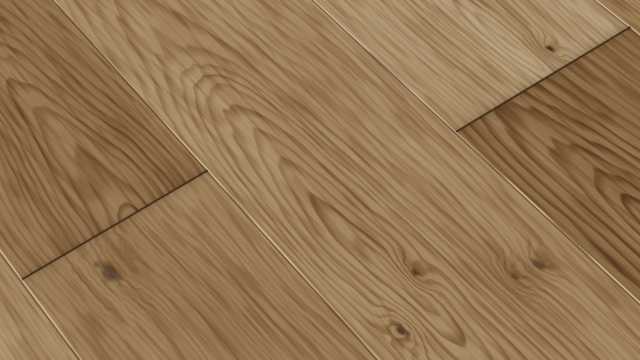
Give the GLSL for this texture, as a Shadertoy shader.

```glsl
// Oak plank floor seen obliquely: a projective map turns the canvas into plank space
// (x counts planks across, y runs along them). Growth rings are warped ellipses around
// a heart point per plank; pores, knots, pale long seams and dark end joints go on top.

const vec3 DARK_OAK  = vec3(0.40, 0.28, 0.16);
const vec3 MID_OAK   = vec3(0.575, 0.43, 0.265);
const vec3 PALE_OAK  = vec3(0.71, 0.62, 0.49);
const vec3 SEAM_PALE = vec3(0.79, 0.71, 0.57);
const vec3 GAP_DARK  = vec3(0.23, 0.15, 0.08);
const vec3 KNOT_DARK = vec3(0.25, 0.18, 0.12);

const float PLANK_LENGTH = 4.0;
const float JOINT_SHIFT  = 0.17;   // drift of the end joints per plank column
const float RING_STRETCH = 4.3;    // how elongated the cathedral figure is
const float SEAM_WIDTH   = 0.0042;
const float JOINT_WIDTH  = 0.0035;

// Per plank: tone, heart across, heart along, boldness of the figure
const vec4 PLANKS[9] = vec4[9](
    vec4(0.80,  1.40, 0.0, 0.25), vec4(0.70, 0.40, 1.0, 0.40),
    vec4(0.53,  0.57, 0.1, 0.60), vec4(0.70, -0.40, 0.8, 0.30),
    vec4(0.77,  0.30, 0.64, 0.65), vec4(0.70, 0.50, 3.0, 0.40),
    vec4(0.91,  0.50, 0.12, 0.25), vec4(0.52, 0.28, 1.0, 1.00),
    vec4(0.68, -0.30, 0.0, 0.30));

// Per knot: position in plank space, radius, darkness
const int KNOT_COUNT = 6;
const vec4 KNOTS[KNOT_COUNT] = vec4[KNOT_COUNT](
    vec4(0.34, 0.13, 0.060, 0.65), vec4(1.38, 0.67, 0.024, 0.75),
    vec4(1.16, 0.80, 0.026, 0.80), vec4(1.81, 0.85, 0.025, 0.65),
    vec4(1.695, 0.845, 0.022, 0.50), vec4(2.64, 0.26, 0.020, 1.00));

float hash(vec2 p) {
    vec3 q = fract(vec3(p.xyx) * 0.1031);
    q += dot(q, q.yzx + 33.33);
    return fract((q.x + q.y) * q.z);
}

float noise(vec2 p) {
    vec2 i = floor(p), f = fract(p);
    f = f * f * (3.0 - 2.0 * f);
    return mix(mix(hash(i), hash(i + vec2(1, 0)), f.x),
               mix(hash(i + vec2(0, 1)), hash(i + vec2(1, 1)), f.x), f.y);
}

// Canvas (height = 1) to plank space
vec2 toPlankSpace(vec2 p) {
    float down = 1.0 - p.y;
    float depth = 0.661 + 0.038 * p.x + 0.1266 * down;
    return vec2(p.x + 0.516 - 0.742 * down, 0.506 * p.x + 0.862 * down - 0.70) / depth;
}

float jointOffset(float column) {
    return mod(column, 2.0) * 0.5 * PLANK_LENGTH + column * JOINT_SHIFT;
}

vec2 plankId(vec2 q) {
    float column = floor(q.x);
    return vec2(column, floor((q.y - jointOffset(column)) / PLANK_LENGTH));
}

// Antialiased line of a given half width
float line(float d, float halfWidth, float pixel) {
    return 1.0 - smoothstep(halfWidth - 0.6 * pixel, halfWidth + 0.6 * pixel, abs(d));
}

void mainImage(out vec4 fragColor, in vec2 fragCoord) {
    vec2 q = toPlankSpace(fragCoord / iResolution.y);
    vec2 pixel = fwidth(q);
    vec2 id = plankId(q);
    vec4 plank = PLANKS[int(clamp(2.0 * id.x + id.y + 3.0, 0.0, 8.0))];
    float bold = plank.w;
    vec2 seed = id * vec2(17.3, 41.7) + 60.0;
    vec2 local = vec2(q.x - id.x, q.y);

    // Knots: dark cores, soft halos, and a push on the surrounding rings
    float core = 0.0, halo = 0.0;
    for (int i = 0; i < KNOT_COUNT; i++) {
        vec4 knot = KNOTS[i];
        float same = 1.0 - step(0.5, distance(plankId(knot.xy), id));
        float d = length((q - knot.xy) * vec2(1.0, 0.85)) / knot.z;
        d += 0.6 * (noise(q * 45.0) - 0.5);
        core = max(core, same * knot.w * (1.0 - smoothstep(0.1, 1.0, d)));
        halo += same * exp(-0.18 * d * d);
    }

    // Growth rings: sharp outer edge fading inward, with uneven strength
    vec2 warp = vec2(noise(local * vec2(3.0, 2.2) + seed),
                     noise(local * vec2(5.0, 3.0) + seed + 9.0)) - 0.5;
    vec2 fromHeart = local - plank.yz + warp * vec2(0.09, 0.28);
    float radius = length(fromHeart / vec2(1.0, RING_STRETCH));
    float rings = radius * mix(40.0, 24.0, bold) + 2.6 * halo
                + 1.1 * noise(vec2(radius * 14.0, seed.x))
                + 0.35 * noise(local * vec2(38.0, 9.0) + seed);
    float phase = fract(rings);
    float ring = smoothstep(0.35, 0.86, phase) * (1.0 - smoothstep(0.86, 1.0, phase));
    ring *= 0.5 + 0.6 * hash(vec2(floor(rings), seed.y));
    ring *= mix(1.0, 0.5, smoothstep(0.14, 0.42, radius));

    // Pores as short dashes along the plank, plus broad streaks
    vec2 poreUv = vec2(local.x + 0.04 * warp.x + 0.03 * halo, local.y);
    float pores = smoothstep(0.45, 0.82, noise(poreUv * vec2(62.0, 7.5) + seed));
    float fibre = noise(poreUv * vec2(120.0, 16.0) + seed + 5.0) - 0.5;
    float streak = noise(local * vec2(7.0, 0.8) + seed) - 0.5;
    float patches = noise(local * vec2(2.5, 2.0) + seed + 3.0) - 0.5;

    float tone = plank.x + 0.20 * streak + 0.14 * patches + 0.12 * fibre;
    tone -= ring * mix(0.24, 0.52, bold) + pores * 0.19 + min(halo, 1.0) * 0.16;
    tone = clamp(tone, -0.15, 1.1);
    vec3 color = mix(mix(DARK_OAK, MID_OAK, tone), mix(MID_OAK, PALE_OAK, tone), tone);
    color = mix(color, KNOT_DARK, core);

    // Long seams: a worn pale bevel beside a thin shadow
    float seam = q.x - round(q.x);
    float wear = 0.35 + 0.65 * smoothstep(0.2, 0.65, noise(vec2(q.y * 6.0, round(q.x) * 7.0 + 40.0)));
    color = mix(color, GAP_DARK, 0.5 * line(seam + 1.6 * SEAM_WIDTH, SEAM_WIDTH, pixel.x));
    color = mix(color, SEAM_PALE, wear * line(seam, SEAM_WIDTH, pixel.x));

    // End joints: a narrow dark gap with a soft shade
    float along = q.y - jointOffset(id.x);
    float joint = along - PLANK_LENGTH * round(along / PLANK_LENGTH);
    color *= 1.0 - 0.15 * exp(-abs(joint) * 70.0);
    color = mix(color, GAP_DARK, 0.85 * line(joint, JOINT_WIDTH, pixel.y));

    fragColor = vec4(color, 1.0);
}
```
